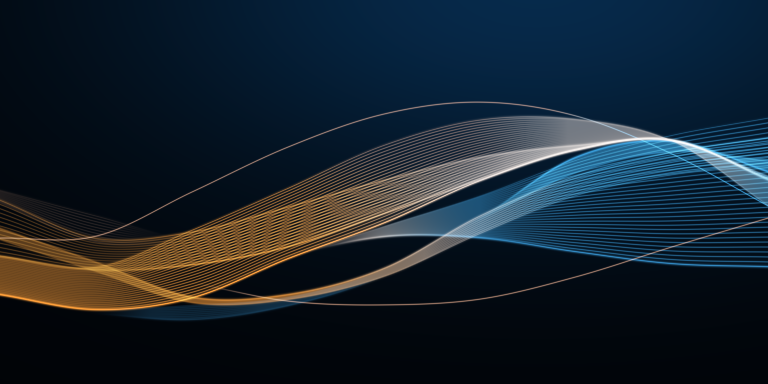
This background is drawn by a Shadertoy shader. Its source:

```glsl
// Flowing ribbons of fine gold, pale and blue strands over a dark navy glow.

const vec3 NIGHT = vec3(0.004, 0.012, 0.025);
const vec3 NAVY = vec3(0.025, 0.165, 0.295);
const vec3 GOLD = vec3(1.0, 0.62, 0.20);
const vec3 PALE = vec3(0.86, 0.80, 0.76);
const vec3 BLUE = vec3(0.22, 0.60, 0.86);
const vec3 COPPER = vec3(0.72, 0.53, 0.42);
const vec2 GLOW_CENTER = vec2(0.70, 1.05);
const vec2 GLOW_SIZE = vec2(0.57, 0.60);
const float STRAND_WIDTH = 0.0022;
const float EDGE_WIDTH = 0.0035;
const float FADE = 0.06;

// Nine knots run evenly from left to right, in percent of canvas height.
float knot(mat3 h, int i) {
    if (i < 0) return 2.0 * h[0][0] - h[0][1];
    if (i > 8) return 2.0 * h[2][2] - h[2][1];
    return h[i / 3][i % 3];
}

// Smooth cubic curve through the knots.
float curve(float x, mat3 h) {
    float s = clamp(x, 0.0, 0.9999) * 8.0;
    int i = int(s);
    float f = s - float(i);
    float a = knot(h, i - 1), b = knot(h, i);
    float c = knot(h, i + 1), d = knot(h, i + 2);
    float bend = 2.0 * a - 5.0 * b + 4.0 * c - d + f * (3.0 * (b - c) + d - a);
    return 0.01 * (b + 0.5 * f * (c - a + f * bend));
}

float span(float x, float start, float end) {
    return smoothstep(start - FADE, start + FADE, x)
         * (1.0 - smoothstep(end - FADE, end + FADE, x));
}

float stroke(float dist, float width) {
    float w = max(width, 0.75 / iResolution.y);
    return exp(-dist * dist / (w * w)) * width / w;
}

vec3 tint(float x, float paleAt, float blueAt) {
    vec3 warm = mix(GOLD, PALE, smoothstep(paleAt - 0.24, paleAt + 0.05, x));
    return mix(warm, BLUE, smoothstep(blueAt - 0.1, blueAt + 0.1, x));
}

// Strands between two curves; they gather light where the ribbon narrows.
float ribbon(vec2 p, mat3 upper, mat3 lower, float strands, vec2 edges) {
    float px = 1.0 / iResolution.y;
    float a = curve(p.x, upper), b = curve(p.x, lower);
    float lo = min(a, b), hi = max(a, b);
    float inside = smoothstep(-px, px, p.y - lo) * smoothstep(-px, px, hi - p.y);
    float pitch = max(hi - lo, 0.004) / strands;
    float dist = abs(fract((p.y - lo) / pitch + 0.5) - 0.5) * pitch;
    float average = min(STRAND_WIDTH / pitch, 0.6);
    float fine = stroke(dist, STRAND_WIDTH * 0.6);
    float body = mix(average, fine, smoothstep(1.3 * px, 3.0 * px, pitch));
    float rim = edges.x * stroke(p.y - a, EDGE_WIDTH)
              + edges.y * stroke(p.y - b, EDGE_WIDTH);
    float halo = edges.y * 0.22 * exp(-abs(p.y - b) / 0.018) * inside;
    return inside * body + rim + halo;
}

void blend(inout vec3 color, vec3 light, float amount) {
    color += (1.0 - color) * light * clamp(amount, 0.0, 1.0);
}

void mainImage(out vec4 fragColor, in vec2 fragCoord) {
    vec2 p = fragCoord / iResolution.xy;
    float x = p.x;

    // Background glow
    vec2 g = (p - GLOW_CENTER) / GLOW_SIZE;
    vec3 color = mix(NIGHT, NAVY, exp(-dot(g, g)));

    // Blue sheets on the right and beneath the gold
    mat3 sheetTop = mat3(20, 20, 24, 33, 41.1, 49, 58.3, 64.8, 69.3);
    mat3 sheetLow = mat3(20, 20, 24, 33, 38.3, 38, 34.4, 31.3, 30.5);
    vec3 sheetTint = mix(PALE, BLUE, smoothstep(0.46, 0.66, x + 0.3 * (p.y - 0.38)));
    blend(color, sheetTint, 0.75 * span(x, 0.45, 2.0) * ribbon(p, sheetTop, sheetLow, 30.0, vec2(0.1, 0.65)));
    mat3 foldTop = mat3(24, 24, 24, 24, 30, 43.2, 59.1, 63.3, 55.2);
    mat3 foldLow = mat3(24, 24, 24, 24, 30, 42.7, 54.9, 60.4, 58.3);
    blend(color, BLUE, span(x, 0.66, 2.0) * ribbon(p, foldTop, foldLow, 10.0, vec2(0.6, 0.2)));
    mat3 underTop = mat3(20.6, 19.5, 20.6, 22.7, 29.7, 43, 50, 50, 50);
    mat3 underLow = mat3(19.8, 18.2, 16.7, 20.3, 28.1, 42, 49, 49, 49);
    blend(color, BLUE, 0.4 * span(x, 0.17, 0.48) * ribbon(p, underTop, underLow, 8.0, vec2(0.0, 0.3)));

    // Faint veil at the left
    mat3 veilTop = mat3(50.5, 43.8, 37.5, 37, 37, 37, 37, 37, 37);
    mat3 veilLow = mat3(47.1, 37, 36.7, 36, 36, 36, 36, 36, 36);
    blend(color, COPPER, 0.28 * span(x, -1.0, 0.18) * ribbon(p, veilTop, veilLow, 9.0, vec2(0.2)));

    // Lower sweep
    mat3 sweepTop = mat3(40.6, 31.8, 22.7, 23.4, 30.2, 43.8, 54.2, 60.4, 64.1);
    mat3 sweepLow = mat3(37.5, 29.2, 21.1, 21.9, 27.9, 39.1, 49, 54.4, 56.8);
    float sweepGain = mix(0.55, 0.9, smoothstep(0.1, 0.3, x));
    blend(color, tint(x, 0.58, 0.69), sweepGain * ribbon(p, sweepTop, sweepLow, 9.0, vec2(0.4, 0.15)));

    // Main ribbon and its inner layer
    mat3 mainTop = mat3(33.3, 30.5, 40.1, 51, 62.2, 68.8, 69, 63.3, 46.4);
    mat3 mainLow = mat3(23.2, 19.3, 22.4, 32.6, 41.9, 52.9, 60.9, 63.5, 53.6);
    vec3 mainTint = mix(tint(x, 0.6, 0.97), COPPER, smoothstep(0.5, 0.62, p.y) * span(x, 0.35, 0.65));
    blend(color, mainTint, 0.85 * ribbon(p, mainTop, mainLow, 24.0, vec2(0.25, 0.75)));
    mat3 innerTop = mat3(47.9, 38, 39.6, 46.1, 53.1, 59.1, 62.2, 63.3, 54.2);
    mat3 innerLow = mat3(33.3, 29.7, 31, 35.7, 44.3, 53.1, 60.9, 63.5, 53.1);
    float innerGain = mix(0.4, 0.7, smoothstep(0.1, 0.3, x));
    blend(color, tint(x, 0.6, 0.97), innerGain * ribbon(p, innerTop, innerLow, 13.0, vec2(0.5, 0.7)));

    // Two loose threads
    mat3 highThread = mat3(38, 38.5, 50, 61.7, 70.3, 73.4, 69.8, 59.9, 46.4);
    mat3 lowThread = mat3(30, 30, 26.3, 21.6, 20.6, 22.1, 27.9, 35.7, 43.2);
    blend(color, mix(COPPER, BLUE, smoothstep(0.7, 0.85, x)), 0.8 * stroke(p.y - curve(x, highThread), 0.002));
    blend(color, COPPER, 0.8 * span(x, 0.3, 2.0) * stroke(p.y - curve(x, lowThread), 0.002));

    fragColor = vec4(color, 1.0);
}
```
